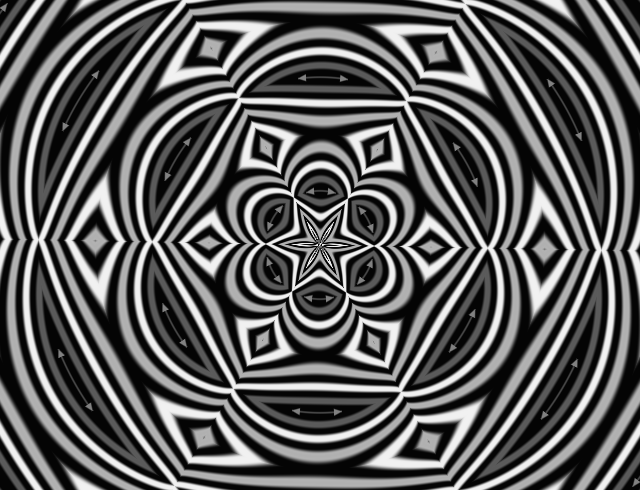
A WebGL 2 fragment shader for this background:

```glsl
#version 300 es
precision highp float;
// Six-fold kaleidoscope of grey bands pinched between petals, diamonds and a star.

uniform vec2 u_resolution;
out vec4 outColor;

const float PI = 3.14159265;
const float SECTORS = 6.0;
const float TILT = 0.0185;         // small clockwise turn of the whole figure
const float NODE_RADIUS = 0.1105;  // innermost ring of pinch points
const float RING_PERIOD = 0.232;   // spacing between rings

// Distance to the nearest whole number, scaled to 0..1.
float foldUnit(float x) {
    return abs(fract(x + 0.5) - 0.5) * 2.0;
}

// Band phase: ring is 0 on a pinch ring, spoke is 0 on a mirror axis.
float bandPhase(float ring, float spoke) {
    float radial = 0.5 * (ring + sin(ring * PI * 0.5));
    float angular = 1.0 - pow(sin(spoke * PI * 0.5), 0.75);
    return max(3.4 * radial - 0.4 + 1.75 * angular, 0.0);
}

// Black at whole phases, with alternating bright and softer crests.
float bandLight(float phase, float blur) {
    float wave = smoothstep(0.1, 0.9, 0.5 - 0.5 * cos(2.0 * PI * phase));
    float crest = 0.82 + 0.13 * cos(PI * (phase - 1.5));
    float lensFade = mix(0.5, 1.0, smoothstep(0.8, 1.2, phase));
    wave = mix(wave, 0.45, smoothstep(0.4, 1.2, blur));
    return wave * crest * lensFade;
}

// Thin double-headed arrow; along and across are distances from its middle.
float arrowLight(float along, float across, float tip, float pixel) {
    float headLength = 0.018;
    float back = tip - along;
    float inHead = step(0.0, back) * (1.0 - smoothstep(headLength - pixel, headLength, back));
    float head = inHead * (1.0 - smoothstep(-pixel, pixel, across - 0.42 * back));
    float shaft = step(0.0, back) * (1.0 - smoothstep(0.0, 0.0015 + pixel, across));
    return max(0.5 * head, 0.27 * shaft);
}

void main() {
    vec2 p = (gl_FragCoord.xy - 0.5 * u_resolution) / u_resolution.y;
    float pixel = 1.0 / u_resolution.y;
    float radius = length(p);
    float angle = atan(p.y, p.x + 1e-6) + TILT;

    // Fold the plane into one ring and one half sector.
    float ring = foldUnit((radius - NODE_RADIUS) / RING_PERIOD);
    float spoke = foldUnit(angle * SECTORS / (2.0 * PI));

    float phase = bandPhase(ring, spoke);
    float light = bandLight(phase, fwidth(phase));

    // Arrows lie along the pinch rings, midway between axes.
    float along = (1.0 - spoke) * PI / SECTORS * radius;
    float across = ring * RING_PERIOD * 0.5;
    float tip = 0.021 + 0.09 * radius;
    light = max(light, arrowLight(along, across, tip, pixel));

    outColor = vec4(vec3(0.015 + 0.98 * light), 1.0);
}
```
